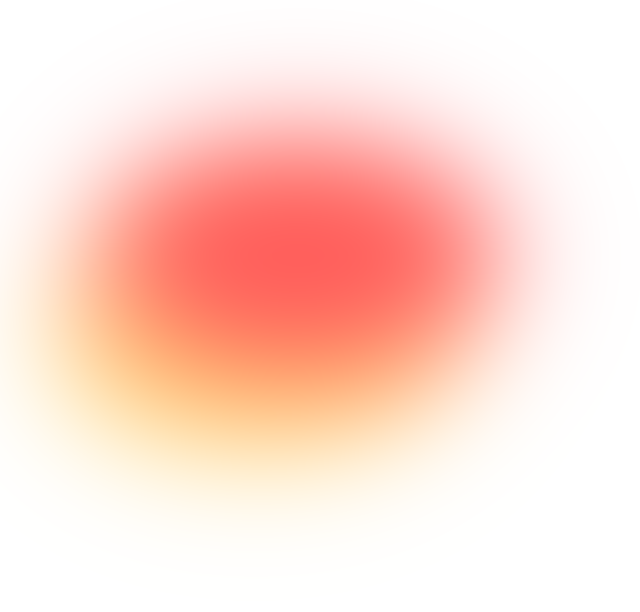
This background is drawn by a WebGL 1 fragment shader. Its source:

```glsl
precision highp float;

// Two soft glows on white: a warm yellow ellipse under a coral red one.
// Each is an ellipse blurred by a Gaussian: thin horizontal slices are
// blurred along x in closed form, then summed with Gaussian weights along y.

uniform vec2 u_resolution;

const int SLICES = 24;

// Logistic fit to the cumulative normal distribution
float normalCdf(float x) {
  x = clamp(x, -6.0, 6.0);
  return 1.0 / (1.0 + exp(-1.5976 * x - 0.07056 * x * x * x));
}

// Coverage of a Gaussian-blurred ellipse centred on the origin
float blurredEllipse(vec2 p, vec2 radii, float sigma) {
  float coverage = 0.0;
  float stepAngle = 3.14159 / float(SLICES);
  for (int i = 0; i < SLICES; i++) {
    float angle = (float(i) + 0.5) * stepAngle - 1.5708;
    float halfWidth = radii.x * cos(angle);
    float thickness = radii.y * cos(angle) * stepAngle / sigma;
    float dy = (p.y - radii.y * sin(angle)) / sigma;
    float across = normalCdf((p.x + halfWidth) / sigma)
                 - normalCdf((p.x - halfWidth) / sigma);
    coverage += across * exp(-0.5 * dy * dy) * thickness;
  }
  return coverage * 0.39894;
}

void main() {
  // Canvas widths as units, with the 512:490 proportions kept
  vec2 p = gl_FragCoord.xy / u_resolution * vec2(1.0, 490.0 / 512.0);

  vec2 radii = vec2(0.312, 0.180);
  float blur = 0.089;
  float yellowGlow = blurredEllipse(p - vec2(0.397, 0.430), radii, blur);
  float redGlow = blurredEllipse(p - vec2(0.468, 0.560), radii, blur);

  // Layer the glows from back to front
  vec3 color = vec3(1.0);
  color = mix(color, vec3(1.0, 0.84, 0.46), yellowGlow);
  color = mix(color, vec3(1.0, 0.345, 0.345), redGlow);
  gl_FragColor = vec4(color, 1.0);
}
```
